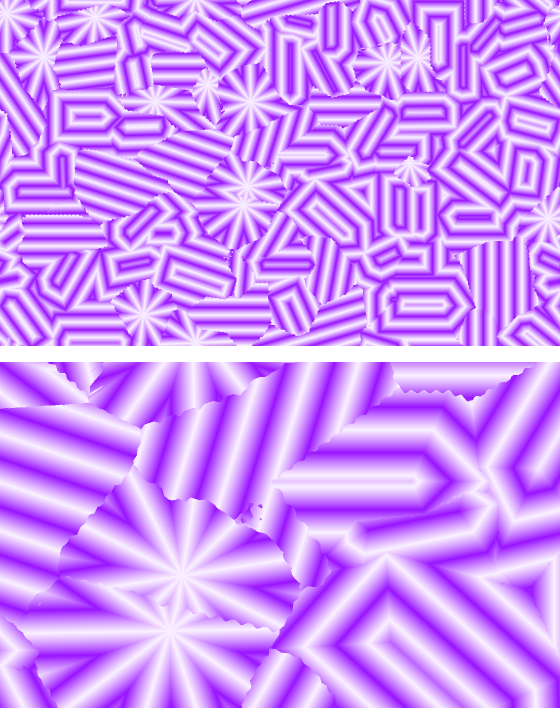
Top: the whole. Bottom: its middle third, enlarged.
Write a Shadertoy shader that draws this pattern.

```glsl
// Violet and white stripes bent into nested, mitred polygons around scattered bars.
// Each bar owns the area where its polygonal distance is least; the distance is
// striped by a triangle wave. A few areas hold straight stripes or fans instead.

#define GRID vec2(11.0, 7.0)   // bars across and up; whole numbers, so it tiles
#define PERIOD 0.044           // stripe spacing, in canvas heights
#define JITTER 0.9             // scatter of the bars inside their grid cells
#define BAR_LENGTH 0.068       // longest half length of a bar
#define SIZE_SPREAD 0.045      // variation in the size of the areas
#define END_SLANT 0.78         // steepest bevel of the bar ends, in radians
#define SQUARE_SHARE 0.35      // share of bars lying level or upright
#define FAN_SHARE 0.13         // share of areas with fans
#define STRAIGHT_SHARE 0.15    // share of areas with straight stripes
#define SERRATION 0.004        // depth of the teeth on the area borders
#define SAMPLES 2              // antialiasing samples per axis

const float PI = 3.14159265;
const vec3 VIOLET = vec3(0.60, 0.075, 1.0);
const vec3 PALE = vec3(0.98, 0.945, 1.0);

vec4 hash4(vec2 p) {
    vec4 h = fract(p.xyxy * vec4(0.1031, 0.1030, 0.0973, 0.1099));
    h += dot(h, h.wzxy + 33.33);
    return fract((h.xxyz + h.yzzw) * h.zywx);
}

float triangle(float x) {
    return abs(fract(x) - 0.5) * 2.0;
}

vec2 direction(float angle) {
    return vec2(cos(angle), sin(angle));
}

// Distance to a level bar with four separately bevelled end corners
float barDistance(vec2 q, float halfLength, vec4 slant) {
    vec2 a = direction(slant.x), b = direction(slant.y);
    vec2 c = direction(slant.z), d = direction(slant.w);
    float x = abs(q.x) - halfLength;
    vec2 upper = vec2(x, q.y), lower = vec2(x, -q.y);
    float ends = q.x > 0.0 ? max(dot(upper, a), dot(lower, b))
                           : max(dot(upper, c), dot(lower, d));
    return max(abs(q.y), ends);
}

// Stripes that run along the nearest of ten spokes
float fanCoordinate(vec2 q) {
    float step10 = PI / 5.0;
    float spoke = (floor(atan(q.y, q.x) / step10) + 0.5) * step10;
    return dot(q, direction(spoke + 0.5 * PI));
}

// Stripe coordinate of the area that owns point p
float stripeCoordinate(vec2 p, vec2 cellSize) {
    vec2 home = floor(p / cellSize);
    float nearest = 1e5, coordinate = 0.0;
    for (int j = -2; j <= 2; j++)
    for (int i = -2; i <= 2; i++) {
        vec2 cell = home + vec2(i, j);
        vec2 id = mod(cell, GRID) + 1.0;
        vec4 place = hash4(id);
        vec4 shape = hash4(id + 57.0);
        vec4 slant = hash4(id + 131.0);

        // Turn the point into the frame of the bar
        float angle = place.w < SQUARE_SHARE ? floor(place.z * 2.0) * 0.5 * PI
                                             : place.z * PI;
        vec2 q = p - (cell + 0.5 + JITTER * (place.xy - 0.5)) * cellSize;
        vec2 axis = direction(angle);
        q = vec2(dot(q, axis), dot(q, vec2(-axis.y, axis.x)));

        // Some corners stay square, the rest are bevelled
        slant = END_SLANT * smoothstep(0.25, 0.8, slant);
        float halfLength = BAR_LENGTH * mix(0.25, 1.0, shape.x);
        float rings = barDistance(q, halfLength, slant) + SIZE_SPREAD * (shape.y - 0.5);
        float teeth = SERRATION * triangle(q.x / 0.012);

        if (rings + teeth < nearest) {
            nearest = rings + teeth;
            coordinate = rings;
            if (shape.z < FAN_SHARE) coordinate = fanCoordinate(q);
            else if (shape.z < FAN_SHARE + STRAIGHT_SHARE)
                coordinate = q.y + shape.w * PERIOD;
        }
    }
    return coordinate;
}

vec3 stripeColor(float coordinate) {
    float t = triangle(coordinate / PERIOD);
    return mix(VIOLET, PALE, t * (1.23 - 0.23 * t));
}

void mainImage(out vec4 fragColor, in vec2 fragCoord) {
    vec2 canvas = vec2(iResolution.x / iResolution.y, 1.0);
    vec3 sum = vec3(0.0);
    for (int y = 0; y < SAMPLES; y++)
    for (int x = 0; x < SAMPLES; x++) {
        vec2 offset = (vec2(x, y) + 0.5) / float(SAMPLES) - 0.5;
        vec2 p = (fragCoord + offset) / iResolution.y;
        sum += stripeColor(stripeCoordinate(p, canvas / GRID));
    }
    fragColor = vec4(sum / float(SAMPLES * SAMPLES), 1.0);
}
```
